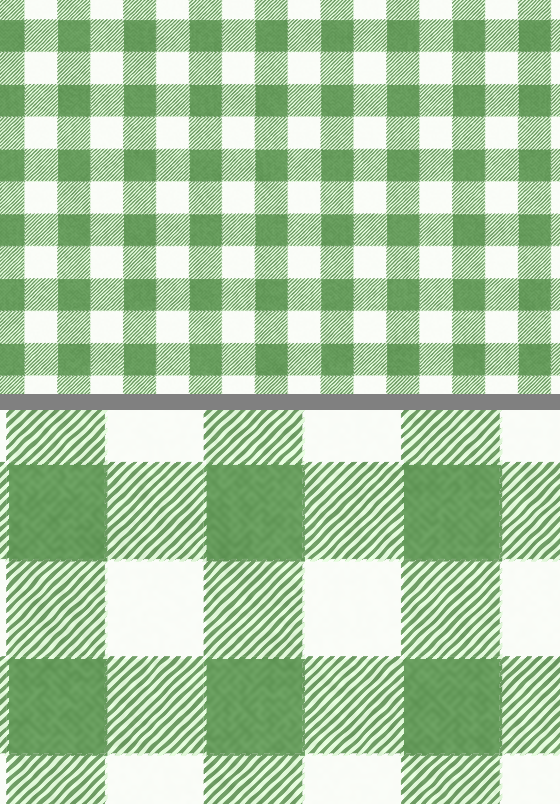
Top: the whole. Bottom: its middle third, enlarged.
This pattern is drawn by a WebGL 2 fragment shader. Its source:

```glsl
#version 300 es
precision highp float;
// Green and white gingham cloth: two sets of half-width bands cross to give
// solid, white and half-tone checks. The half-tone checks carry a fine rising
// diagonal twill, with uneven threads and slight mottling in the dye.
uniform vec2 u_resolution;
out vec4 fragColor;

float hash(vec2 p) {
  return fract(sin(dot(p, vec2(127.1, 311.7))) * 43758.5453);
}

float noise(vec2 p) {
  vec2 i = floor(p), f = fract(p);
  f = f * f * (3.0 - 2.0 * f);
  return mix(mix(hash(i), hash(i + vec2(1, 0)), f.x),
             mix(hash(i + vec2(0, 1)), hash(i + vec2(1, 1)), f.x), f.y);
}

// 1 inside the first half of each unit period, 0 in the second half
float band(float t, float blur) {
  float fromCentre = abs(fract(t + 0.25) - 0.5);
  return 1.0 - smoothstep(-blur, blur, fromCentre - 0.25);
}

void main() {
  vec2 uv = gl_FragCoord.xy / u_resolution;
  vec2 repeats = vec2(8.51, 6.086);
  vec2 cell = uv * repeats - vec2(0.875, 0.283);
  vec2 pixel = repeats / u_resolution;

  // Diagonal twill lines, 18 to a repeat, with uneven thickness
  float lines = 18.0;
  float wobble = noise(cell * 13.0) - 0.5;
  float diagonal = (cell.x - cell.y) * lines + 0.22 * wobble;
  float thickness = 0.25 + 0.09 * (noise(cell * 22.0 + 40.0) - 0.5);
  float blur = 0.7 * lines * max(pixel.x, pixel.y);
  float thread = 1.0 - smoothstep(-blur, blur, abs(fract(diagonal) - 0.5) - thickness);

  // Warp and weft bands, their edges toothed by the twill
  float tooth = 0.014 * (thread - 0.5);
  float warp = band(cell.x + tooth, 0.7 * pixel.x);
  float weft = band(cell.y - tooth, 0.7 * pixel.y);
  float solid = warp * weft;
  float halfTone = warp + weft - 2.0 * solid;

  // Dye: fine weave grain plus slow mottling
  vec2 knot = cell * lines;
  float grain = noise(knot * 2.0) - 0.5;
  float mottle = noise(cell * 2.3 + 7.0) - 0.5;
  float weave = sin(knot.x * 6.2832) * sin(knot.y * 6.2832);
  vec3 white = vec3(0.98, 0.99, 0.97) + 0.008 * grain;
  vec3 green = vec3(0.40, 0.61, 0.36) + 0.05 * grain + 0.025 * mottle + 0.018 * weave;
  vec3 twill = mix(vec3(0.89, 0.98, 0.86), vec3(0.43, 0.61, 0.39), thread);
  twill += 0.05 * grain + 0.02 * mottle;

  vec3 color = mix(white, green, solid);
  color = mix(color, twill, halfTone);
  fragColor = vec4(clamp(color, 0.0, 1.0), 1.0);
}
```
